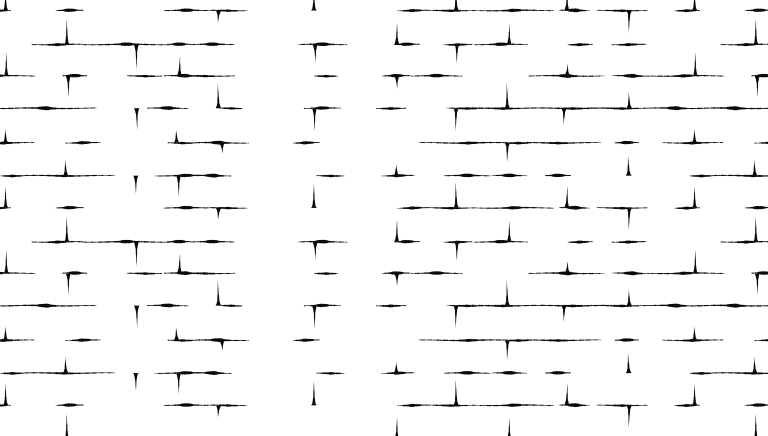
Write a WebGL 2 fragment shader that draws this pattern.

```glsl
#version 300 es
precision highp float;

#define SPAN 768.0
#define TILE_WIDTH 689.0
#define ROWS_PER_TILE 6.0
#define ROW_PITCH 32.9
#define ORIGIN vec2(10.0, 10.5)
#define HALF_BRICK 68.9
#define NARROW_JOINT_X 178.0
#define DASH_REACH vec2(12.0, 52.0)
#define SPIKE_HEIGHT vec2(10.0, 26.0)
#define ROUGHNESS 0.22
#define INK vec3(0.04)
#define PAPER vec3(1.0)

uniform vec2 u_resolution;
out vec4 fragColor;

const float TAU = 6.2831853;

float hash(float row, float slot, float seed) {
    return fract(sin(dot(vec3(row, slot, seed), vec3(12.99, 78.23, 37.72))) * 4375.85);
}

// Share of a pixel covered by a stripe of the given half width.
float stripe(float d, float halfWidth, float px) {
    return clamp((halfWidth - d) / px + 0.5, 0.0, 1.0)
         - clamp((-halfWidth - d) / px + 0.5, 0.0, 1.0);
}

float wear(float x, float phase) {
    return 0.5 * sin(x * 0.83 + phase) + 0.3 * sin(x * 1.91 + phase * 2.3)
         + 0.2 * sin(x * 0.31 - phase);
}

// Joints on a half-brick grid, bent by a slow wave; slot 10 is the odd narrow one.
float jointX(float slot) {
    if (slot > 9.5) return NARROW_JOINT_X;
    float x = ORIGIN.x + slot * HALF_BRICK;
    float a = TAU / TILE_WIDTH;
    return x + 10.0 + 24.0 * cos(a * (x - 390.0)) + 9.0 * cos(2.0 * a * x);
}

// Whether the joint in this course grows up from its lower bed.
bool growsUp(float course, float slot) {
    float brick = floor(slot * 0.5);
    if (slot > 9.5) return course > 1.0;
    if (mod(slot, 2.0) < 0.5) return course + 1.0 < 1.48 * mod(brick + 4.0, 5.0);
    float shift = floor(course * 0.5);
    return mod(2.0 * (brick - shift) + 1.0, 5.0) < 2.5;
}

// Brush dash: thin frayed tails and a swollen middle.
float dash(vec2 q, float reach, float seed, float px) {
    float t = abs(q.x) / reach;
    float phase = seed * TAU;
    float body = 0.3 + 0.45 * (1.0 - t);
    float swell = (0.3 + 0.9 * seed) * exp(-q.x * q.x / 45.0);
    float halfWidth = max(body + swell + ROUGHNESS * wear(q.x, phase), 0.12);
    float ends = clamp((reach - abs(q.x)) / px + 0.5, 0.0, 1.0);
    return stripe(q.y - 0.3 * sin(q.x * 0.09 + phase), halfWidth, px) * ends;
}

// Thorn with a flared foot; q.y runs from foot to tip.
float spike(vec2 q, float height, float seed, float px) {
    float t = clamp(q.y / height, 0.0, 1.0);
    float halfWidth = 1.1 * (1.0 - t) + 1.7 * exp(-max(q.y, 0.0) / 2.6);
    halfWidth += ROUGHNESS * (1.0 - t) * wear(q.y, seed * TAU);
    float lean = (seed - 0.5) * 1.6 * t;
    float ends = clamp(q.y / px + 0.5, 0.0, 1.0) * clamp((height - q.y) / px + 0.5, 0.0, 1.0);
    return stripe(q.x - lean, halfWidth, px) * ends;
}

float wrapX(float x) {
    return x - TILE_WIDTH * floor(x / TILE_WIDTH + 0.5);
}

void main() {
    float px = SPAN / u_resolution.x;
    vec2 p = vec2(gl_FragCoord.x, u_resolution.y - gl_FragCoord.y) * px;
    float firstRow = floor((p.y - ORIGIN.y) / ROW_PITCH);
    float ink = 0.0;

    // The beds just above and just below this point.
    for (int i = 0; i < 2; i++) {
        float bed = firstRow + float(i);
        float row = mod(bed, ROWS_PER_TILE);
        float dy = p.y - ORIGIN.y - bed * ROW_PITCH - 1.1 * sin(1.75 * row);

        for (int k = 0; k < 11; k++) {
            float slot = float(k);
            bool pointsUp = mod(slot + row, 2.0) < 0.5;
            float course = mod(row + (pointsUp ? 0.0 : 1.0), ROWS_PER_TILE);
            bool hasSpike = growsUp(course, slot) == pointsUp;
            float x = jointX(slot);
            float seed = hash(row, slot, 1.0);

            if (hasSpike) {
                vec2 q = vec2(wrapX(p.x - x - 4.0 * (seed - 0.5)), pointsUp ? -dy : dy);
                float height = mix(SPIKE_HEIGHT.x, SPIKE_HEIGHT.y, hash(row, slot, 2.0));
                ink = max(ink, spike(q, height, seed, px));
            }

            // The second joint keeps its bed mostly bare.
            bool bare = k == 2 && abs(row - 1.5) > 1.0;
            if (!bare && hash(row, slot, 3.0) > 0.08) {
                float drift = (hash(row, slot, 4.0) - 0.5) * (hasSpike ? 22.0 : 44.0);
                float size = hash(row, slot, 5.0);
                float reach = mix(DASH_REACH.x, DASH_REACH.y, size * size);
                ink = max(ink, dash(vec2(wrapX(p.x - x - drift), dy), reach, seed, px));
            }
        }
    }
    fragColor = vec4(mix(PAPER, INK, ink), 1.0);
}
```
